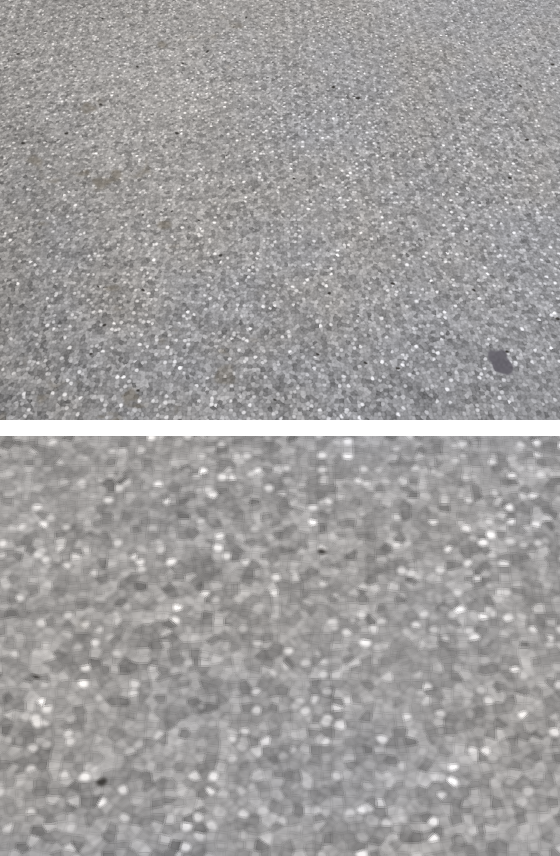
Top, the full canvas; bottom, a detail of the centre.
Reproduce this texture procedurally as a Shadertoy shader.

```glsl
// Worn grey asphalt receding from the viewer, with pale chips, dark specks and stains

float hash(vec2 p) {
    return fract(sin(dot(p, vec2(127.1, 311.7))) * 43758.5453);
}

vec2 hash2(vec2 p) {
    return vec2(hash(p), hash(p + 57.3));
}

float noise(vec2 p) {
    vec2 i = floor(p), f = fract(p);
    f = f * f * (3.0 - 2.0 * f);
    return mix(mix(hash(i), hash(i + vec2(1, 0)), f.x),
               mix(hash(i + vec2(0, 1)), hash(i + vec2(1, 1)), f.x), f.y);
}

float fbm(vec2 p) {
    return 0.55 * noise(p) + 0.3 * noise(p * 2.1 + 7.0) + 0.15 * noise(p * 4.3 + 19.0);
}

// Brightness offset of packed stones: varied greys, pale chips, dark gaps
float grains(vec2 p) {
    vec2 cell = floor(p), stone = cell;
    float nearest = 8.0, second = 8.0;
    for (int y = -1; y <= 1; y++)
    for (int x = -1; x <= 1; x++) {
        vec2 id = cell + vec2(x, y);
        float d = length(id + 0.1 + 0.8 * hash2(id) - p);
        if (d < nearest) {
            second = nearest;
            nearest = d;
            stone = id;
        } else {
            second = min(second, d);
        }
    }
    float grey = hash(stone + 11.0) + hash(stone + 23.0) - 1.0;
    float chip = smoothstep(0.82, 1.0, hash(stone + 37.0));
    chip *= 1.0 - smoothstep(0.35, 0.65, nearest);
    float gap = 1.0 - smoothstep(0.0, 0.25, second - nearest);
    return 0.16 * grey + 0.27 * chip - 0.07 * gap;
}

// Sparse dark flecks, flattened and slightly turned, one at most per cell
float specks(vec2 p) {
    vec2 q = p * 11.0, id = floor(q);
    vec2 d = fract(q) - 0.2 - 0.6 * hash2(id + 3.0);
    float a = 1.2 * (hash(id + 5.0) - 0.5);
    d = mat2(cos(a), -sin(a), sin(a), cos(a)) * d;
    d += 0.02 * (vec2(noise(p * 190.0), noise(p * 190.0 + 31.0)) - 0.5);
    float size = mix(0.025, 0.05, hash(id + 9.0));
    float fleck = 1.0 - smoothstep(0.6, 1.3, length(d * vec2(0.8, 1.4)) / size);
    return fleck * step(0.77, hash(id + 13.0));
}

vec3 asphalt(vec2 p) {
    // Ground plane: stones shrink and flatten toward the top
    vec2 ground = vec2(p.x - 0.667, p.y) / (1.0 - p.y / 2.2);
    float tone = 0.598 + 0.045 * smoothstep(0.0, 0.9, p.y);
    tone -= 0.035 * smoothstep(0.45, 0.0, p.x);
    tone += 0.05 * (fbm(p * 5.0) - 0.5);
    tone += 0.09 * (fbm(ground * 38.0) - 0.5);
    tone += grains(ground * 98.0);
    tone += 0.10 * (noise(ground * 210.0 + 40.0) - 0.5);

    // Warm wear on the left, cooler stone on the lower right
    float warmth = 0.6 * (0.75 - p.x) + 0.5 * (p.y - 0.4) + fbm(p * 7.0 + 3.0) - 0.4;
    vec3 color = tone * mix(vec3(0.993, 0.994, 1.015), vec3(1.015, 0.997, 0.982),
                            smoothstep(-0.35, 0.65, warmth));

    // Small brown scuffs
    float scuff = smoothstep(0.74, 0.86, fbm(p * vec2(13.0, 19.0) + 5.0));
    scuff *= smoothstep(0.8, 0.4, p.x);
    color = mix(color, vec3(0.43, 0.40, 0.35), 0.5 * scuff);

    // Smooth dark patch near the lower right corner
    vec2 d = p - vec2(1.195, 0.135);
    d.x += 0.35 * d.y;
    float edge = length(d * vec2(1.15, 0.95)) + 0.018 * (noise(p * 55.0) - 0.5);
    vec3 tar = vec3(0.39, 0.38, 0.41) + 0.06 * (noise(p * 160.0) - 0.5);
    color = mix(color, tar, 0.92 * (1.0 - smoothstep(0.024, 0.031, edge)));

    return mix(color, vec3(0.20, 0.19, 0.18), 0.85 * specks(p));
}

void mainImage(out vec4 fragColor, in vec2 fragCoord) {
    vec2 uv = fragCoord / iResolution.y;
    // Four samples soften the grain edges
    vec3 color = vec3(0.0);
    for (int i = 0; i < 4; i++) {
        vec2 offset = vec2(i % 2, i / 2) - 0.5;
        color += 0.25 * asphalt(uv + 0.0018 * offset);
    }
    fragColor = vec4(clamp(color, 0.0, 1.0), 1.0);
}
```
